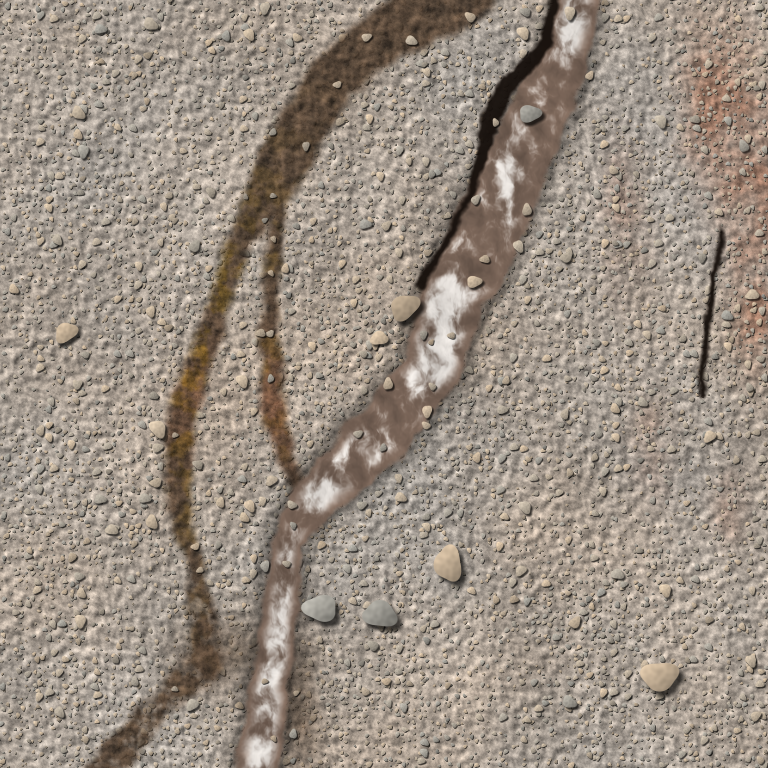
This texture is drawn by a WebGL 1 fragment shader. Its source:

```glsl
precision highp float;
uniform vec2 u_resolution;

#define LIGHT vec2(-.65, .76)
#define GROUND vec3(.665, .622, .578)
#define RUST vec3(.58, .42, .34)
#define WATER vec3(.47, .39, .34)
#define FOAM vec3(.84, .82, .8)
#define BED vec3(.3, .235, .18)
#define MOSS vec3(.36, .27, .09)
#define SHADE vec3(.085, .06, .045)
#define SAND vec3(.76, .68, .58)
#define SLATE vec3(.6, .59, .56)
#define RELIEF .55

vec2 p, w;  // canvas position, and the same with ragged offsets
vec3 col;
vec4 pen;   // position, half width, nearest distance so far

float hash(vec2 v) {
  v = fract(v * vec2(123.34, 345.45));
  v += dot(v, v + 34.35);
  return fract(v.x * v.y);
}

vec2 slope(vec2 v) {
  float a = 6.2832 * hash(v);
  return vec2(cos(a), sin(a));
}

float gradientNoise(vec2 v) {
  vec2 i = floor(v), f = fract(v), u = f * f * (3. - 2. * f), e = vec2(1, 0);
  return mix(mix(dot(slope(i), f), dot(slope(i + e), f - e), u.x),
    mix(dot(slope(i + e.yx), f - e.yx), dot(slope(i + 1.), f - 1.), u.x), u.y);
}

float fbm(vec2 v) {
  float sum = 0., amp = .7;
  for (int i = 0; i < 4; i++) {
    sum += amp * gradientNoise(v);
    v = mat2(1.6, 1.2, -1.2, 1.6) * v + 5.3;
    amp *= .55;
  }
  return sum;
}

float blob(float x, float y, float rx, float ry) {
  vec2 q = (w - vec2(x, y)) / vec2(rx, ry);
  return exp(-dot(q, q));
}

void start(float x, float y, float r) { pen = vec4(x, y, r, 1); }

void lineTo(float x, float y, float r) {
  vec2 a = w - pen.xy, d = vec2(x, y) - pen.xy;
  float t = clamp(dot(a, d) / dot(d, d), 0., 1.);
  pen = vec4(x, y, r, min(pen.w, length(a - d * t) - mix(pen.z, r, t)));
}

float rockDistance(vec2 q, float r, float seed) {
  float c = cos(seed * 40.), s = sin(seed * 40.);
  q = mat2(c, -s, s, c) * q * vec2(.9, 1.2);
  return length(q) - r * (1. + .12 * sin(3. * atan(q.y, q.x) + seed * 50.));
}

void stone(vec2 centre, float r, float seed, vec3 tint) {
  vec2 q = p - centre;
  if (dot(q, q) > r * r * 6.) return;
  float px = .8 / u_resolution.y, shadow = rockDistance(q + LIGHT * r * .45, r, seed);
  col *= mix(1., .32, smoothstep(.25 * r, -.25 * r, shadow));
  tint *= .97 + .2 * dot(q, LIGHT) / r + .12 * gradientNoise(q / r * 3. + seed * 9.);
  col = mix(col, tint, smoothstep(px, -px, rockDistance(q, r, seed)));
}

void scatter(float scale, float density, float size) {
  for (int j = -1; j <= 1; j++) for (int i = -1; i <= 1; i++) {
    vec2 id = floor(p * scale) + vec2(i, j);
    vec2 c = (id + .2 + .6 * vec2(hash(id + 3.1), hash(id + 8.9))) / scale;
    float seed = hash(id + scale), cluster = .3 * exp(-150. * dot(c - vec2(.5, .55), c - vec2(.5, .55)));
    if (hash(id + 71.7) > density * (1. + .8 * gradientNoise(c * 7.)) + cluster) continue;
    vec3 tint = mix(SLATE, SAND, hash(id + 40.3)) * mix(.85, 1.1, seed);
    stone(c, size * mix(.45, 1., seed * seed) / scale, seed, tint);
  }
}

void main() {
  p = gl_FragCoord.xy / u_resolution;
  w = p + .011 * vec2(fbm(p * 24.), fbm(p * 24. + 37.));

  // Gravel slope, drainage streaks, rusty soil
  float lean = mix(.45, -.05, smoothstep(.3, .75, p.x));
  float streak = gradientNoise(vec2((w.x - lean * p.y) * 28., p.y * 3.5));
  float relief = RELIEF * (fbm(p * 85. + LIGHT * .3) - fbm(p * 85. - LIGHT * .3));
  col = GROUND * (1. + .13 * fbm(p * 6.) + .12 * streak + relief);
  col *= 1. + vec3(.06, 0, -.06) * fbm(p * 3. + 9.);
  float rust = blob(.94, .87, .05, .09) + blob(.99, .75, .05, .08) + blob(.98, .6, .025, .08)
    + .5 * (blob(.81, .71, .03, .09) + blob(.85, .42, .025, .06) + blob(.95, .34, .025, .04));
  col = mix(col, RUST * (1. + relief), clamp(rust * (.7 + fbm(p * 18.)), 0., .8));
  scatter(125., .55, .4);
  scatter(68., .32, .38);

  // Damp side channels
  start(.6, 1.01, .045); lineTo(.5, .955, .035); lineTo(.43, .895, .033);
  lineTo(.365, .78, .034); lineTo(.315, .69, .016); lineTo(.273, .57, .014);
  lineTo(.235, .45, .018); lineTo(.232, .34, .016); lineTo(.255, .26, .012);
  lineTo(.27, .14, .02); lineTo(.2, .075, .02); lineTo(.13, -.01, .022);
  float damp = pen.w;
  start(.36, .74, .012); lineTo(.35, .61, .01); lineTo(.357, .45, .016); lineTo(.385, .37, .008);
  damp = min(damp, pen.w);
  vec3 bed = mix(BED, MOSS, smoothstep(-.15, .25, fbm(p * 30.)) * blob(.26, .56, .12, .27));
  bed = (bed + vec3(.1, .04, .02) * blob(.34, .47, .14, .08)) * (1. + .6 * fbm(p * 45.) + relief);
  float patchy = 1. - .45 * smoothstep(.32, .22, p.y) * smoothstep(-.1, .2, fbm(p * 28. + 4.));
  col = mix(col, bed, .88 * patchy * smoothstep(.008, -.008, damp));
  col = mix(col, bed, .55 * min(1., blob(.29, .15, .07, .05) + blob(.39, .07, .025, .09)));

  // Main stream, brown water and broken foam
  start(.755, 1.01, .026); lineTo(.728, .91, .034); lineTo(.678, .8, .042);
  lineTo(.63, .69, .046); lineTo(.588, .61, .042); lineTo(.563, .52, .036);
  lineTo(.5, .44, .04); lineTo(.417, .36, .032); lineTo(.375, .295, .022);
  lineTo(.365, .205, .024); lineTo(.335, -.01, .028);
  float shore = pen.w, ripple = fbm(w * vec2(42, 30));
  col *= 1. - .35 * smoothstep(.022, 0., shore);
  col = mix(col, WATER * (1. + .35 * ripple), smoothstep(.004, -.004, shore));
  float churn = .75 * smoothstep(.33, .28, p.y) + blob(.42, .36, .045, .035)
    + blob(.58, .6, .04, .05) + blob(.565, .52, .035, .05) + blob(.75, .97, .03, .06)
    + .7 * blob(.665, .77, .022, .08) + .5 * blob(.47, .43, .04, .035);
  float foam = smoothstep(.1, .8, churn * .75 + 1.1 * ripple) * smoothstep(-.002, -.02, shore);
  col = mix(col, FOAM * (1. + .3 * ripple), foam);

  // Undercut bank and dry crack
  start(.722, 1.01, .004); lineTo(.71, .945, .008); lineTo(.655, .88, .011);
  lineTo(.63, .82, .01); lineTo(.624, .78, .006); lineTo(.605, .73, .003); lineTo(.548, .63, .006);
  float bank = pen.w;
  start(.942, .7, .003); lineTo(.92, .57, .004); lineTo(.914, .485, .003);
  col = mix(col, SHADE, .95 * smoothstep(.004, -.003, min(bank, pen.w)));

  // Loose stones, then the largest boulders
  scatter(33., .17, .27);
  scatter(17., .1, .19);
  stone(vec2(.584, .266), .021, .12, SAND);
  stone(vec2(.495, .2), .02, .31, SLATE);
  stone(vec2(.417, .208), .02, .47, SLATE * 1.1);
  stone(vec2(.859, .12), .022, .63, SAND);
  stone(vec2(.527, .6), .018, .8, SAND * .9);
  stone(vec2(.69, .852), .013, .16, SLATE);
  stone(vec2(.086, .567), .014, .25, SAND);
  gl_FragColor = vec4(clamp(col, 0., 1.), 1);
}
```
